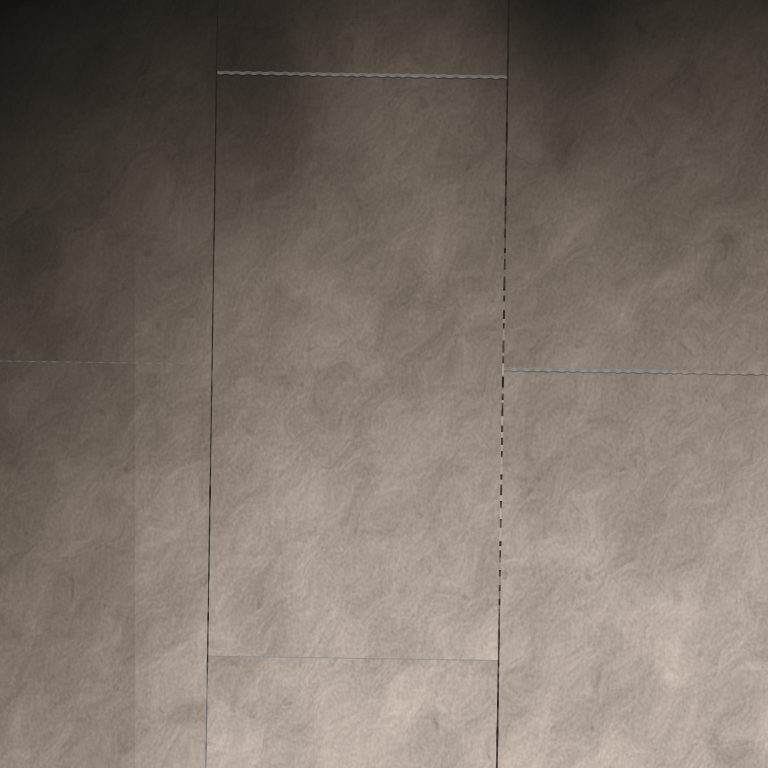
Give the GLSL for this texture, as a Shadertoy shader.

```glsl
const vec2 TILE = vec2(0.379, 0.76);
const vec2 ORIGIN = vec2(0.268, 0.150);
const float TILT = 0.0155;
const vec3 WARM_DARK = vec3(1.0, 0.89, 0.79);
const vec3 WARM_LIGHT = vec3(1.0, 0.928, 0.87);
const vec3 SEAM_DARK = vec3(0.13, 0.115, 0.10);
const vec3 CHIP_LIGHT = vec3(0.80, 0.76, 0.72);
const vec3 JOINT_COOL = vec3(0.96, 0.99, 1.0);
const vec3 JOINT_WARM = vec3(1.0, 0.965, 0.94);

vec2 hash2(vec2 p) {
    vec3 h = fract(p.xyx * vec3(0.1031, 0.1030, 0.0973));
    h += dot(h, h.yzx + 33.33);
    return fract((h.xx + h.yz) * h.zy);
}

float corner(vec2 cell, vec2 f, vec2 offset) {
    return dot(hash2(cell + offset) * 2.0 - 1.0, f - offset);
}

float gradientNoise(vec2 p) {
    vec2 i = floor(p), f = fract(p);
    vec2 u = f * f * f * (f * (f * 6.0 - 15.0) + 10.0);
    float low = mix(corner(i, f, vec2(0, 0)), corner(i, f, vec2(1, 0)), u.x);
    float high = mix(corner(i, f, vec2(0, 1)), corner(i, f, vec2(1, 1)), u.x);
    return mix(low, high, u.y);
}

float fbm(vec2 p) {
    float sum = 0.0, amplitude = 0.6;
    for (int i = 0; i < 5; i++) {
        sum += amplitude * gradientNoise(p);
        p = 2.0 * p + vec2(7.3, 3.7);
        amplitude *= 0.58;
    }
    return sum;
}

float blob(vec2 p, vec2 center, vec2 radius) {
    vec2 d = (p - center) / radius;
    return exp(-dot(d, d));
}

float stroke(float d, float halfWidth, float blur) {
    return 1.0 - smoothstep(halfWidth - blur, halfWidth + blur, abs(d));
}

// Room light: bright below, dark towards the upper left
float roomLight(vec2 uv, float blur) {
    float light = 0.722 - 0.53 * pow(uv.y, 1.6);
    float left = 1.0 - smoothstep(-0.05, 0.43, uv.x);
    light *= 1.0 - left * (0.21 + 0.38 * uv.y);
    light += 0.085 * blob(uv, vec2(0.53, 0.90), vec2(0.12, 0.20));
    light -= 0.070 * blob(uv, vec2(0.34, 0.86), vec2(0.08, 0.13));
    light -= 0.070 * blob(uv, vec2(0.74, 0.98), vec2(0.09, 0.12));
    float edge = smoothstep(-blur, blur, uv.x - 0.176);
    float lower = 1.0 - smoothstep(0.62, 0.76, uv.y);
    return light * (1.0 - 0.06 * lower * (1.0 - edge));
}

// Blotchy stone with steep flecks, small pits and fine grain
float stone(vec2 p, vec2 id) {
    vec2 q = mat2(0.91, 0.29, -0.42, 0.64) * p + hash2(id + 9.0) * 20.0;
    vec2 warp = vec2(gradientNoise(q * 24.0), gradientNoise(q * 24.0 + 31.0));
    float clouds = fbm(q * 11.0 + 0.5 * warp);
    vec2 grit = q * 58.0 + 1.6 * warp;
    float flecks = fbm(grit);
    float relief = flecks - fbm(grit + vec2(0.20, -0.10));
    float pits = smoothstep(0.20, 0.42, flecks);
    float grain = gradientNoise(p * vec2(235.0, 195.0));
    return 1.01 + 0.25 * clouds + 0.16 * relief - 0.11 * pits + 0.09 * grain;
}

void mainImage(out vec4 fragColor, in vec2 fragCoord) {
    vec2 uv = fragCoord / iResolution.xy;
    float blur = 0.6 / iResolution.y;
    vec2 p = uv + TILT * vec2(-uv.y, uv.x);

    // Half-staggered tile grid
    float across = (p.x - ORIGIN.x) / TILE.x;
    float column = floor(across);
    float down = (p.y - ORIGIN.y) / TILE.y - 0.5 * mod(column, 2.0);
    vec2 id = vec2(column, floor(down));

    float light = roomLight(uv, blur);
    float tone = light * stone(p, id);
    vec3 color = tone * mix(WARM_DARK, WARM_LIGHT, smoothstep(0.3, 0.7, tone));

    // Pale cross joints: thin and dotted, or roped towards the upper right
    float thick = smoothstep(0.8, 1.2, uv.x + uv.y);
    float rope = sin(p.x * 420.0 + 3.0 * gradientNoise(p * 30.0));
    float jointD = (fract(down + 0.5) - 0.5) * TILE.y + 0.0006 * thick * rope;
    float jointWidth = mix(0.0008, 0.0020, thick);
    float shadow = stroke(jointD + 0.0030, 0.0009, blur);
    color *= 1.0 - 0.2 * thick * shadow;
    vec3 jointTint = mix(JOINT_COOL, JOINT_WARM, thick);
    vec3 jointColor = jointTint * (0.26 + 0.42 * light + 0.06 * thick + 0.03 * rope);
    float jointFill = mix(0.62 + 0.25 * rope, 0.85, thick);
    color = mix(color, jointColor, jointFill * stroke(jointD, jointWidth, blur));

    // Fine broken long seams, the right one chipped into light dashes
    float seam = floor(across + 0.5);
    float seamD = (across - seam) * TILE.x;
    float wobble = gradientNoise(vec2(p.y * 45.0, seam * 5.0 + 0.3));
    float wear = gradientNoise(vec2(p.y * 110.0, seam * 7.0 + 0.6));
    float chipZone = smoothstep(0.12, 0.32, uv.y) * (1.0 - smoothstep(0.5, 0.85, uv.y));
    float dash = smoothstep(-0.2, 0.5, sin(p.y * 300.0 + 6.0 * wobble) + 1.5 * wear);
    float chips = seam * chipZone * dash;
    float greyEnd = (1.0 - seam) * (1.0 - smoothstep(0.08, 0.17, uv.y));
    vec3 seamColor = mix(SEAM_DARK, CHIP_LIGHT * (0.4 + light), chips * 0.85);
    seamColor = mix(seamColor, JOINT_COOL * 0.42, greyEnd);
    float seamWidth = mix(0.0008, 0.0012, seam) + 0.0006 * wobble;
    float seamFill = clamp(0.78 + 0.6 * wear, 0.3, 0.95);
    color = mix(color, seamColor, seamFill * stroke(seamD, seamWidth, blur));

    fragColor = vec4(clamp(color, 0.0, 1.0), 1.0);
}
```
